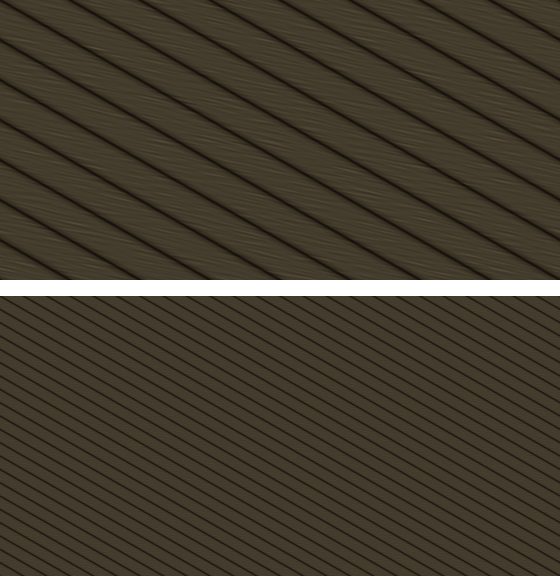
Top: one tile. Bottom: repeated 3 by 3.
Give the GLSL for this pattern, as a Shadertoy shader.

```glsl
// Dark diagonal wooden boards with soft grooves and fine slanted grain, tiling on all sides.
#define BOARDS vec2(8.0, 7.0)             // whole repeats across and down
#define WOOD vec3(0.265, 0.234, 0.173)
#define SHADE vec3(0.205, 0.177, 0.127)
#define GROOVE vec3(0.085, 0.068, 0.040)
#define GROOVE_WIDTH 0.07                 // half width, in boards
#define SHADE_WIDTH 0.20                  // reach of the edge shading, in boards
#define GRAIN_SLANT 0.42                  // fall of the grain per canvas width
#define GRAIN_FREQ vec2(30.0, 95.0)       // coarsest and finest waves per height
#define GRAIN_SPREAD 17.0                 // larger values shorten the streaks
#define GRAIN_WAVES 56
#define GRAIN_STRENGTH 0.045

const float TAU = 6.2831853;

float hash(float n) {
    return fract(sin(n * 12.9898) * 4375.85);
}

// Layered sines with whole frequencies, so the streaks wrap; unit variance.
float grain(vec2 uv) {
    float sum = 0.0;
    for (int i = 1; i <= GRAIN_WAVES; i++) {
        float k = float(i);
        float down = floor(mix(GRAIN_FREQ.x, GRAIN_FREQ.y, hash(k)));
        float spread = (hash(k + 71.3) + hash(k + 133.7) - 1.0) * GRAIN_SPREAD;
        float across = floor(GRAIN_SLANT * down + spread + 0.5);
        float turn = dot(vec2(across, down), uv) + hash(k + 211.9);
        sum += sin(TAU * turn);
    }
    return sum / sqrt(0.5 * float(GRAIN_WAVES));
}

// Distance to the nearest groove: 0 on it, 0.5 in the middle of a board.
float grooveDistance(vec2 uv) {
    float board = fract(dot(BOARDS, uv));
    return min(board, 1.0 - board);
}

void mainImage(out vec4 fragColor, in vec2 fragCoord) {
    vec2 uv = fragCoord / iResolution.xy;

    // Groove core, then the softer shading toward the board
    float d = grooveDistance(uv);
    vec3 color = mix(GROOVE, SHADE, smoothstep(0.0, GROOVE_WIDTH, d));
    color = mix(color, WOOD, smoothstep(0.4 * GROOVE_WIDTH, SHADE_WIDTH, d));

    // Grain, with a few paler worn flecks
    float g = grain(uv);
    float fleck = max(g - 1.0, 0.0);
    color *= 1.0 + GRAIN_STRENGTH * (g + fleck);

    fragColor = vec4(color, 1.0);
}
```
